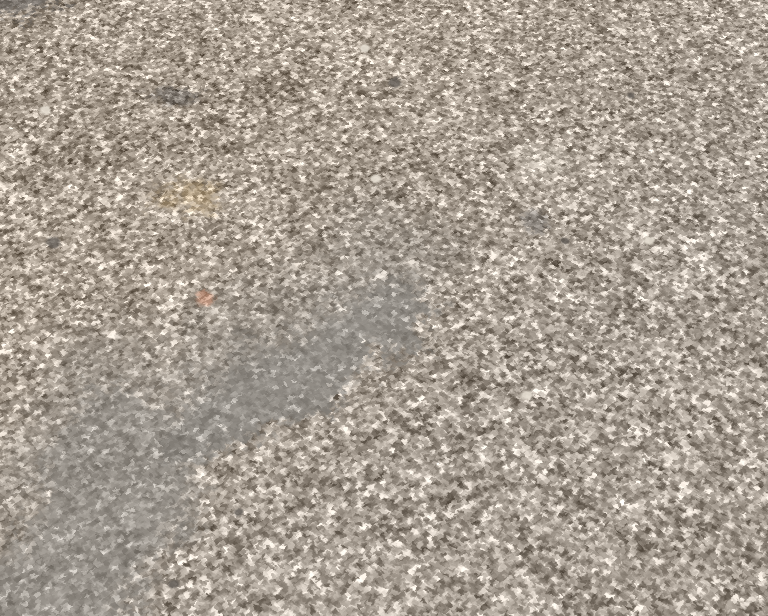
A Shadertoy shader for this texture:

```glsl
// Worn asphalt seen at a slant: pale and grey-brown chips packed as soft
// cellular noise on a receding ground plane, with dark pits between them.
// A smooth grey band, a few stains and loose pebbles lie over the chips.

const float HORIZON = 3.0;
const vec3 STONE_TINT = vec3(0.0, -0.037, -0.080);
const vec3 BAND_GREY = vec3(0.560, 0.543, 0.518);
const vec3 TAR = vec3(0.42, 0.40, 0.38);
const vec3 CHALK = vec3(0.90, 0.87, 0.82);
const vec3 STRAW = vec3(0.79, 0.69, 0.53);
const vec3 RUST = vec3(0.84, 0.61, 0.50);

vec3 hash3(vec2 p) {
    vec3 q = fract(p.xyx * vec3(0.1031, 0.1030, 0.0973));
    q += dot(q, q.yxz + 33.33);
    return fract((q.xxy + q.yzz) * q.zyx);
}

// Random tone per cell, blended across the cell borders.
float cellTone(vec2 p, float sharpness) {
    vec2 id = floor(p), f = p - id;
    vec2 sum = vec2(0.0);
    for (int j = -1; j <= 1; j++)
    for (int i = -1; i <= 1; i++) {
        vec2 cell = vec2(i, j);
        vec3 rnd = hash3(id + cell + 200.0);
        vec2 d = cell + rnd.xy - f;
        sum += exp(-sharpness * dot(d, d)) * vec2(rnd.z, 1.0);
    }
    return sum.x / sum.y;
}

// Perspective: chips shrink and flatten towards the top.
vec2 groundPlane(vec2 p) {
    float depth = HORIZON / (HORIZON - p.y);
    return vec2((p.x - 0.62) * depth, HORIZON * depth * 1.12);
}

// Layered sines that break up the regular outlines of the cells.
vec2 crumple(vec2 p) {
    return p + 0.0016 * sin(p.yx * 410.0 + 3.0 * sin(p.xy * 173.0))
             + 0.0008 * sin(p.yx * 890.0 + 4.0 * sin(p.xy * 331.0));
}

float segmentDistance(vec2 p, vec2 a, vec2 b) {
    vec2 ab = b - a;
    return length(p - a - ab * clamp(dot(p - a, ab) / dot(ab, ab), 0.0, 1.0));
}

float blob(vec2 p, vec2 center, vec2 radius, float softness, float ragged) {
    float d = length((p - center) / radius) + ragged;
    return 1.0 - smoothstep(1.0 - softness, 1.0 + softness, d);
}

// Brightness of the packed chips.
float chipLight(vec2 ground, float clump) {
    float coarse = cellTone(ground * 90.0, 7.5);
    float fine = cellTone(ground * 146.0 + 31.7, 7.5);
    float pit = 1.0 - smoothstep(0.08, 0.30, cellTone(ground * 80.0 + 57.3, 10.0));
    float glint = smoothstep(0.52, 0.85, coarse) * smoothstep(0.35, 0.75, fine);
    return 0.668 + 0.29 * (coarse - 0.5) + 0.35 * (fine - 0.5)
         + 0.07 * (clump - 0.5) + 0.09 * glint - 0.08 * pit;
}

// Coverage of the smooth grey band, crisp below and fading above.
float bandMask(vec2 p, float ragged) {
    vec2 q = p + 0.012 * vec2(sin(p.y * 31.0), sin(p.x * 27.0 + 1.0));
    float upper = segmentDistance(q, vec2(0.32, 0.31), vec2(0.63, 0.49)) - 0.068;
    float lower = segmentDistance(q, vec2(0.07, -0.02), vec2(0.21, 0.26)) - 0.115;
    float above = smoothstep(-0.05, 0.07, p.y - 0.13 - 0.58 * p.x);
    float fade = mix(0.018, 0.075, above);
    float head = 1.0 - smoothstep(-fade, fade, upper + ragged);
    float tail = 1.0 - smoothstep(-0.03, 0.045, lower + ragged);
    float halo = 1.0 - smoothstep(0.0, 0.16, min(upper, lower) + ragged);
    return max(max(0.92 * head, 0.78 * tail), 0.40 * halo * above);
}

// Loose pebbles on a sparse grid: x is dark coverage, y is pale coverage.
vec2 pebbles(vec2 p, float scale, float ragged) {
    vec2 id = floor(p * scale), f = fract(p * scale);
    vec3 rnd = hash3(id + 417.0);
    float size = mix(0.04, 0.07, rnd.x);
    vec2 center = 0.2 + 0.6 * rnd.xy;
    float shape = blob(f, center, vec2(size * 1.3, size), 0.4, ragged);
    return shape * vec2(step(rnd.z, 0.08), step(0.96, rnd.z));
}

void mainImage(out vec4 fragColor, in vec2 fragCoord) {
    vec2 p = fragCoord / iResolution.y;
    vec2 ground = crumple(groundPlane(p));

    // Shared irregularity at three sizes
    float broad = cellTone(ground * 5.0 + 9.0, 4.0);
    float clump = cellTone(ground * 23.0 + 4.0, 6.0);
    float crumb = cellTone(ground * 105.0 + 83.0, 9.0);
    float ragged = (clump - 0.5) * 0.8 + (crumb - 0.5) * 0.8;

    // Packed chips, slightly warmer towards the upper left
    float light = chipLight(ground, clump) + 0.03 * (broad - 0.5);
    float warmth = clamp(0.7 * p.y - 0.5 * p.x + 0.15, 0.0, 0.5);
    vec3 color = light + STONE_TINT + warmth * vec3(0.018, 0.0, -0.022);

    // Grey band with muted chips and rare bright specks
    float speck = smoothstep(0.74, 0.93, crumb);
    vec3 worn = BAND_GREY + 0.25 * (light - 0.66) + 0.03 * (clump - 0.5) + 0.20 * speck;
    color = mix(color, worn, bandMask(p, 0.055 * ragged));

    // Faint dusky streak and dark corner
    float streak = segmentDistance(p, vec2(0.06, 0.72), vec2(0.48, 0.87));
    color -= 0.04 * (1.0 - smoothstep(0.0, 0.045, streak + 0.04 * ragged));
    color = mix(color, TAR + 0.25 * (light - 0.6),
                0.8 * blob(p, vec2(0.0, 1.01), vec2(0.09, 0.035), 0.3, ragged));

    // Stains, with the chips still showing through
    vec3 grain = vec3(0.6 * (light - 0.66));
    color = mix(color, STRAW + grain, 0.5 * blob(p, vec2(0.31, 0.68), vec2(0.045, 0.026), 0.7, ragged));
    color = mix(color, RUST + grain, 0.6 * blob(p, vec2(0.334, 0.516), vec2(0.011, 0.009), 0.6, ragged));
    color = mix(color, CHALK + grain, 0.4 * blob(p, vec2(0.88, 0.74), vec2(0.035, 0.025), 0.7, ragged));
    color = mix(color, TAR + grain, 0.65 * blob(p, vec2(0.277, 0.845), vec2(0.036, 0.014), 0.5, ragged));
    color = mix(color, TAR + 0.08 + grain, 0.7 * blob(p, vec2(0.868, 0.64), vec2(0.018, 0.015), 0.5, ragged));

    // Loose pebbles
    vec2 loose = pebbles(p, 9.0, 0.6 * ragged);
    color = mix(color, TAR - 0.06, 0.75 * loose.x);
    color = mix(color, CHALK, 0.9 * loose.y);
    fragColor = vec4(clamp(color, 0.0, 1.0), 1.0);
}
```
